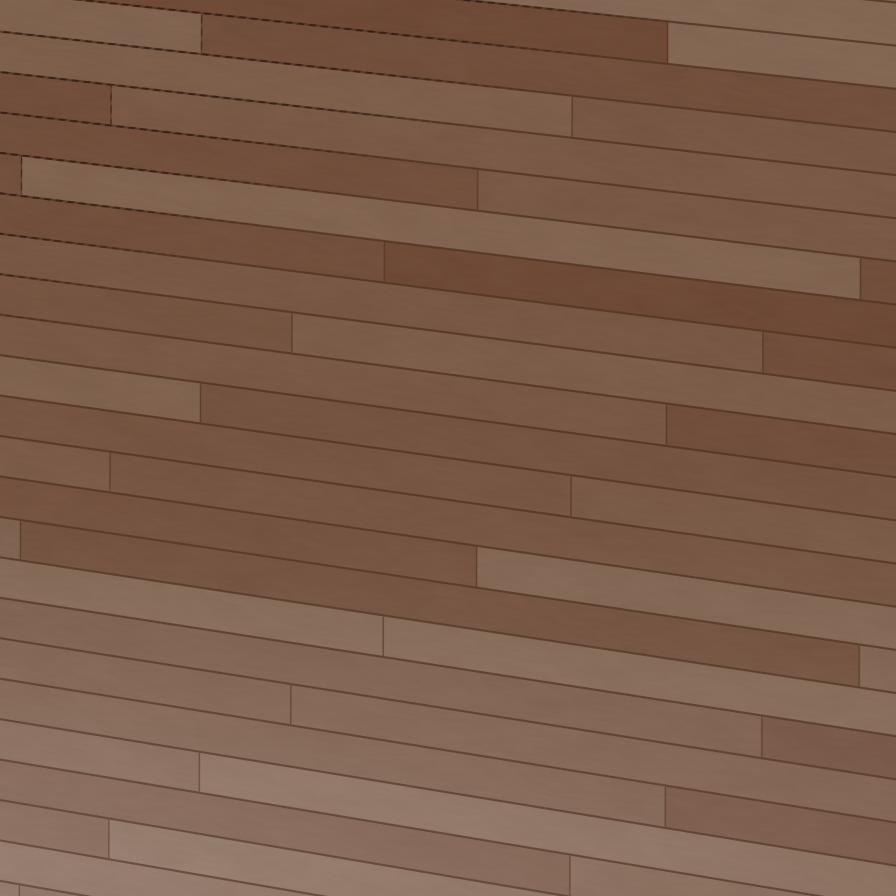
Write a WebGL 2 fragment shader that draws this texture.

```glsl
#version 300 es
precision highp float;
// Wooden strip floor seen slightly askew: long planks in tilted courses.
// A mild perspective maps the canvas to board space, where each course is
// staggered by 4/9 of a plank; grain, seams and a low sheen are laid on top.

#define FIRST_COURSE 0.1706   // drop of course 0 at the left edge
#define COURSE_PITCH 0.04514  // course height at the left edge
#define COURSE_SPREAD 0.00303 // growth of course height to the right
#define COURSE_TILT 0.1212    // slope of course 0
#define JOINT_START 0.0234    // left edge of the joint grid
#define JOINT_STEP 0.0992     // a ninth of a plank
#define JOINT_SPREAD 0.0052   // growth of joint spacing to the right
#define SEAM_HALF 0.0012
#define JOINT_HALF 0.0008
#define DASH_LENGTH 0.0145
#define GRAIN 0.022

uniform vec2 u_resolution;
out vec4 fragColor;

const vec3 DARK_WOOD = vec3(0.430, 0.290, 0.215);
const vec3 LIGHT_WOOD = vec3(0.515, 0.405, 0.330);
const vec3 SEAM = vec3(0.335, 0.215, 0.145);
const vec3 DEEP_SEAM = vec3(0.19, 0.11, 0.07);
const vec3 SHEEN = vec3(0.110, 0.135, 0.155);

// Wood tones from dark (0) to light (6), two alternating planks per course
const int COURSES = 24;
const int TONES[48] = int[48](
  6, 0,  1, 5,  3, 4,  3, 1,  3, 1,  5, 1,  0, 1,  1, 3,
  4, 2,  1, 3,  2, 5,  3, 2,  2, 3,  5, 1,  1, 4,  5, 5,
  1, 3,  3, 3,  1, 3,  5, 4,  4, 2,  5, 2,  3, 4,  3, 3);

float hash(vec2 p) {
  vec3 q = fract(vec3(p.xyx) * 0.1031);
  q += dot(q, q.yzx + 33.33);
  return fract((q.x + q.y) * q.z);
}

float noise(vec2 p) {
  vec2 i = floor(p), f = fract(p);
  f = f * f * (3.0 - 2.0 * f);
  return mix(mix(hash(i), hash(i + vec2(1, 0)), f.x),
             mix(hash(i + vec2(0, 1)), hash(i + vec2(1, 1)), f.x), f.y);
}

// Canvas point (y down) to board space: x in ninths of a plank, y in courses
vec2 boardSpace(vec2 p) {
  float along = p.x + 0.003 * (p.y - 0.4) - JOINT_START;
  return vec2(along / (JOINT_STEP + JOINT_SPREAD * along),
    (p.y - FIRST_COURSE - COURSE_TILT * p.x) / (COURSE_PITCH + COURSE_SPREAD * p.x));
}

float stroke(float dist, float halfWidth, float pixel) {
  return 1.0 - smoothstep(halfWidth - 0.75 * pixel, halfWidth + 0.75 * pixel, dist);
}

float plankTone(float course, float column) {
  int row = clamp(int(course) + 5, 0, COURSES - 1);
  return float(TONES[row * 2 + int(mod(column, 2.0))]) / 6.0;
}

// Fine streaks along the plank, broken by broader mottling
float woodGrain(vec2 board, vec2 plank) {
  vec2 p = board + 17.0 * vec2(hash(plank + 40.0), hash(plank + 71.0));
  p.y += 0.25 * noise(p * vec2(1.3, 1.0));
  return 0.5 * noise(p * vec2(6.0, 13.0) + 90.0)
       + 0.3 * noise(p * vec2(16.0, 24.0) + 50.0)
       + 0.6 * noise(p * vec2(2.2, 2.0) + 30.0) - 0.7;
}

void main() {
  vec2 p = gl_FragCoord.xy / u_resolution;
  p.y = 1.0 - p.y;
  float pixel = 1.0 / min(u_resolution.x, u_resolution.y);

  // Staggered plank cell
  vec2 board = boardSpace(p);
  float course = floor(board.y);
  float run = (board.x - mod(4.0 * course, 9.0)) / 9.0;
  vec2 plank = vec2(floor(run), course);

  // Wood, lit by a sheen that grows toward the lower left
  vec3 color = mix(DARK_WOOD, LIGHT_WOOD, plankTone(course, plank.x));
  color += 0.008 * (hash(plank + 12.0) - 0.5);
  color += GRAIN * woodGrain(board, plank);
  vec3 sheen = SHEEN * smoothstep(0.45, 1.05, p.y) * mix(1.0, 0.45, p.x);
  color += sheen;

  // Seams between courses and joints between plank ends
  float pitch = COURSE_PITCH + COURSE_SPREAD * p.x;
  float seamDist = abs(board.y - round(board.y)) * pitch;
  float jointDist = abs(run - round(run)) * 9.0 * JOINT_STEP;
  float seam = stroke(seamDist, SEAM_HALF, pixel);
  float joint = 0.85 * stroke(jointDist, JOINT_HALF, pixel);

  // Broken, darker seams toward the upper left
  float worn = 1.0 - smoothstep(0.5, 0.9, p.x + 2.0 * p.y);
  float dash = smoothstep(0.15, 0.25, abs(fract((p.x + p.y) / DASH_LENGTH) - 0.5));
  vec3 seamColor = mix(SEAM + 0.6 * sheen, DEEP_SEAM, worn * dash);
  color = mix(color, seamColor, 0.9 * max(seam, joint));

  fragColor = vec4(color, 1.0);
}
```
